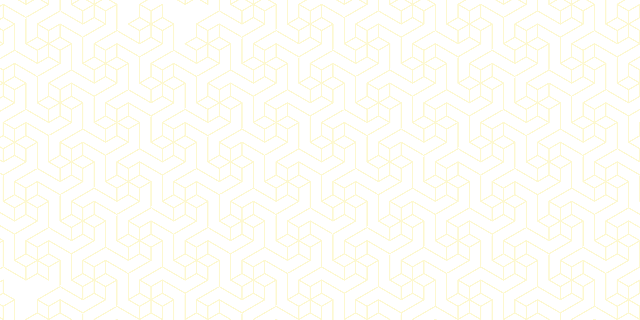
Reproduce this pattern procedurally as a Shadertoy shader.

```glsl
// Thin yellow lattice of six-pointed rhombus stars joined by pinwheel arms, on white.
#define EDGE 0.04103                  // rhombus side, in canvas heights
#define ANCHOR vec2(0.8628, 0.6172)   // centre of one star, in canvas heights
#define LINE_WIDTH 0.00100            // in canvas heights
#define SOFTNESS 1.2                  // filter width, in pixels
#define PAPER vec3(1.0)
#define INK vec3(0.965, 0.90, 0.30)
#define ARM_LENGTH 2.0                // in rhombus sides
#define GAP_RADIUS 0.6                // reach of a missing joint, in sides

const float COS30 = 0.8660254;
// Steps between neighbouring stars, in rhombus sides
const vec2 STEP_A = vec2(5.0 * COS30, -1.5);
const vec2 STEP_B = vec2(COS30, -4.5);

float segmentDistance(vec2 p, vec2 a, vec2 b) {
    vec2 pa = p - a, ba = b - a;
    return length(pa - ba * clamp(dot(pa, ba) / dot(ba, ba), 0.0, 1.0));
}

vec2 nearestStar(vec2 p) {
    vec2 cell = floor(inverse(mat2(STEP_A, STEP_B)) * p);
    vec2 best = vec2(1e4);
    for (int i = 0; i < 4; i++) {
        vec2 id = cell + vec2(i & 1, i >> 1);
        vec2 centre = id.x * STEP_A + id.y * STEP_B;
        if (distance(p, centre) < distance(p, best)) best = centre;
    }
    return best;
}

// A few three-way joints are left out of the lattice
bool isMissing(vec2 joint) {
    vec2 scale = vec2(COS30, 1.0);
    return distance(joint, scale * vec2(-22.0, -13.0)) < GAP_RADIUS
        || distance(joint, scale * vec2(-8.0, 8.0)) < GAP_RADIUS
        || distance(joint, scale * vec2(-13.0, 9.5)) < GAP_RADIUS;
}

float latticeDistance(vec2 p) {
    vec2 centre = nearestStar(p);
    vec2 q = p - centre;
    vec2 tip = vec2(2.0 * COS30, 0.0);
    vec2 notch = vec2(COS30, 0.5);
    vec2 armEnd = tip - vec2(0.0, ARM_LENGTH);
    mat2 turn = mat2(0.5, COS30, -COS30, 0.5);
    mat2 toWorld = mat2(1.0);
    float d = 1e4;

    // One spoke, two star edges and one arm per sixth of a turn
    for (int k = 0; k < 6; k++) {
        vec2 r = q * toWorld;
        d = min(d, segmentDistance(r, vec2(0.0), notch));
        d = min(d, segmentDistance(r, notch, tip));
        d = min(d, segmentDistance(r, vec2(notch.x, -notch.y), tip));
        if (!isMissing(centre + toWorld * armEnd))
            d = min(d, segmentDistance(r, tip, armEnd));
        toWorld = turn * toWorld;
    }
    return d;
}

// Share of a filter window covered by a line at distance d
float lineCoverage(float d, float width, float window) {
    return clamp(0.5 * (width + window) - d, 0.0, min(width, window)) / window;
}

void mainImage(out vec4 fragColor, in vec2 fragCoord) {
    vec2 p = (fragCoord / iResolution.y - ANCHOR) / EDGE;
    float d = latticeDistance(p) * EDGE;
    float ink = lineCoverage(d, LINE_WIDTH, SOFTNESS / iResolution.y);
    fragColor = vec4(mix(PAPER, INK, ink), 1.0);
}
```
